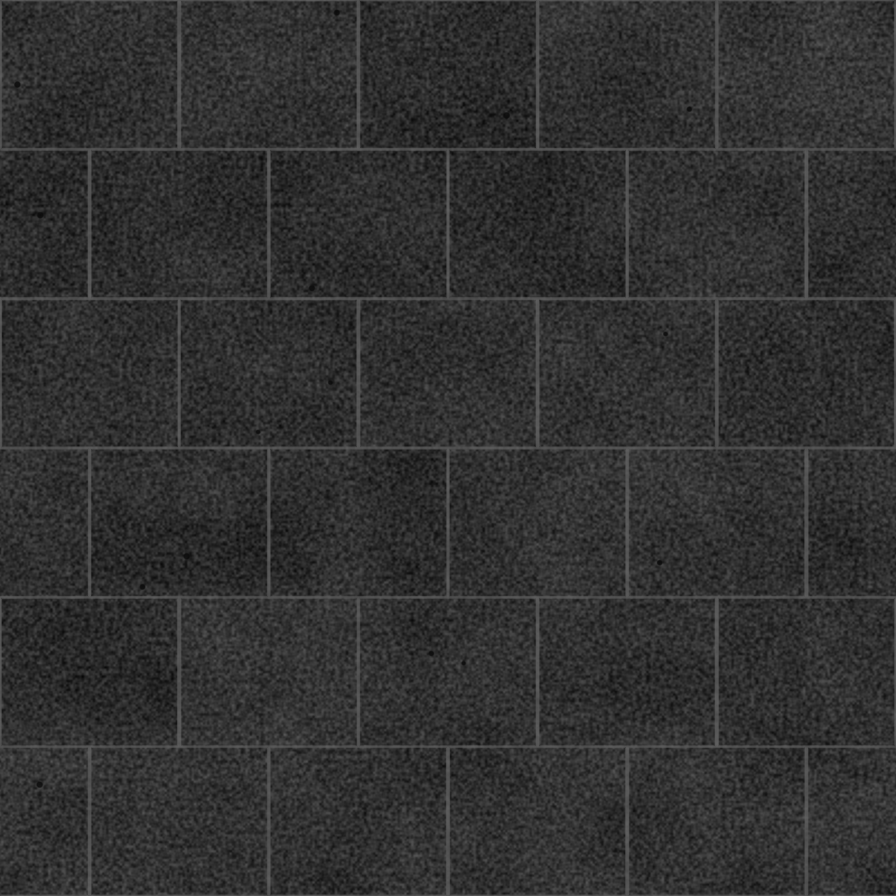
Reproduce this texture procedurally as a Shadertoy shader.

```glsl
// Dark granular stone tiles in a half-offset running bond with thin grey joints.

const vec2  TILES        = vec2(5.0, 6.0);       // tiles across and down
const vec2  JOINT_WIDTH  = vec2(0.0040, 0.0030); // vertical, horizontal
const float JOINT_SOFT   = 0.0022;
const vec3  STONE_COLOR  = vec3(0.183);
const vec3  JOINT_COLOR  = vec3(0.335);
const float GRAIN_COARSE = 190.0;                // grains across the canvas
const float GRAIN_FINE   = 400.0;
const float COARSE_DEPTH = 0.125;
const float FINE_DEPTH   = 0.105;
const float PATCH_SCALE  = 44.0;                 // small mottling
const float PATCH_DEPTH  = 0.034;
const float CLOUD_SCALE  = 13.0;                 // broad shading
const float CLOUD_DEPTH  = 0.052;
const float TILE_DEPTH   = 0.030;                // tone change between tiles
const float PIT_CELLS    = 36.0;
const float PIT_CHANCE   = 0.012;
const float PIT_RADIUS   = 0.0036;

float hash(vec2 p) {
    vec3 q = fract(vec3(p.xyx) * 0.1031);
    q += dot(q, q.yzx + 33.33);
    return fract((q.x + q.y) * q.z);
}

// Value noise centred on zero, wrapping after "cells" lattice steps.
float noise(vec2 uv, float cells) {
    vec2 p = uv * cells;
    vec2 i = floor(p);
    vec2 f = fract(p);
    f = f * f * (3.0 - 2.0 * f);
    vec2 a = mod(i, cells);
    vec2 b = mod(i + 1.0, cells);
    float low  = mix(hash(a), hash(vec2(b.x, a.y)), f.x);
    float high = mix(hash(vec2(a.x, b.y)), hash(b), f.x);
    return mix(low, high, f.y) - 0.5;
}

// Slope contribution of one lattice corner.
float slope(vec2 corner, vec2 offset, float cells) {
    float angle = 6.2832 * hash(mod(corner, cells) + 211.0);
    return dot(vec2(cos(angle), sin(angle)), offset);
}

// Gradient noise: rounder, worm-like grains without a visible lattice.
float gradientNoise(vec2 uv, float cells) {
    vec2 i = floor(uv * cells);
    vec2 f = fract(uv * cells);
    vec2 w = f * f * (3.0 - 2.0 * f);
    vec2 e = vec2(1.0, 0.0);
    float low  = mix(slope(i, f, cells), slope(i + e.xy, f - e.xy, cells), w.x);
    float high = mix(slope(i + e.yx, f - e.yx, cells),
                     slope(i + e.xx, f - e.xx, cells), w.x);
    return mix(low, high, w.y);
}

// Sparse dark pinholes, one candidate per cell.
float pits(vec2 uv, float pixel) {
    vec2 cell = floor(uv * PIT_CELLS);
    vec2 center = 0.25 + 0.5 * vec2(hash(cell + 17.0), hash(cell + 59.0));
    float radius = PIT_RADIUS * mix(0.5, 1.0, hash(cell + 83.0));
    float d = length(fract(uv * PIT_CELLS) - center) / PIT_CELLS;
    float present = step(hash(cell + 131.0), PIT_CHANCE);
    return present * (1.0 - smoothstep(radius - pixel, radius + pixel, d));
}

void mainImage(out vec4 fragColor, in vec2 fragCoord) {
    vec2 uv = fragCoord / iResolution.xy;
    float pixel = 1.0 / min(iResolution.x, iResolution.y);

    // Tile layout: every other row, starting at the bottom, shifts by half.
    vec2 grid = uv * TILES;
    grid.x += 0.5 * (1.0 - mod(floor(grid.y), 2.0));
    vec2 tile = mod(floor(grid), TILES);

    // Stone: per-tile tone, clouds, mottling and two sizes of grain.
    float tone = (hash(tile + 7.0) - 0.5) * TILE_DEPTH;
    tone += noise(uv, CLOUD_SCALE) * CLOUD_DEPTH;
    tone += noise(uv, PATCH_SCALE) * PATCH_DEPTH;
    float grain = gradientNoise(uv, GRAIN_COARSE) * COARSE_DEPTH;
    grain += noise(uv, GRAIN_FINE) * FINE_DEPTH;
    vec3 color = STONE_COLOR + tone + grain;
    color = mix(color, vec3(0.04), 0.85 * pits(uv, pixel));

    // Joints: slight width changes per line, with a little grain and wear.
    vec2 nearest = mod(floor(grid + 0.5), TILES);
    vec2 variation = vec2(hash(vec2(nearest.x, tile.y) + 23.0),
                          hash(vec2(nearest.y, 41.0)));
    vec2 halfWidth = 0.5 * JOINT_WIDTH * mix(vec2(0.85), vec2(1.15), variation);
    vec2 dist = abs(fract(grid + 0.5) - 0.5) / TILES;
    float soft = max(JOINT_SOFT, pixel) * 0.5;
    vec2 cover = 1.0 - smoothstep(halfWidth - soft, halfWidth + soft, dist);
    float joint = max(cover.x, cover.y * 0.9);
    float wear = noise(uv, 60.0) * 0.05 + grain * 0.25;
    color = mix(color, JOINT_COLOR + wear, joint);

    fragColor = vec4(clamp(color, 0.0, 1.0), 1.0);
}
```
